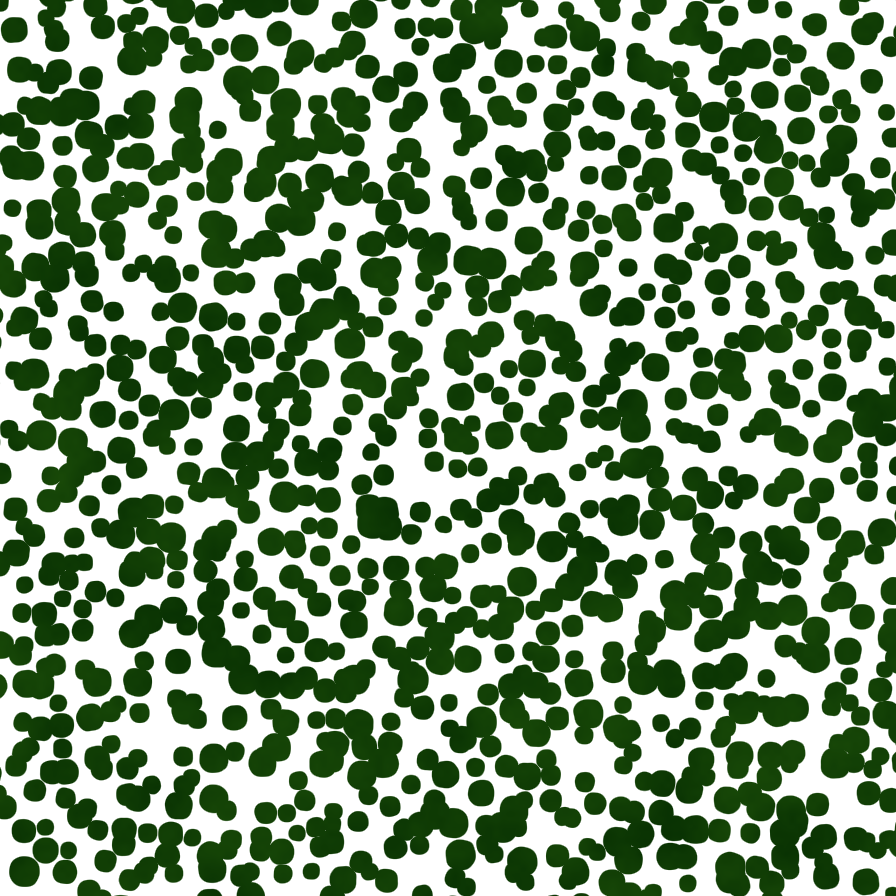
Write a WebGL 2 fragment shader that draws this pattern.

```glsl
#version 300 es
precision highp float;
// Dark green, slightly squarish dots scattered over white.
// Each cell of a jittered grid holds one dot of random size; the nearest
// dot edge gives the mask, and layered value noise mottles the green.

uniform vec2 u_resolution;
out vec4 fragColor;

const float CELLS = 33.0;         // dots along one side of the canvas
const float MIN_RADIUS = 0.31;    // radii in cell widths
const float MAX_RADIUS = 0.57;
const float SQUARENESS = 2.3;     // 2 is a circle, higher is squarer
const float WOBBLE = 0.045;       // unevenness of the outlines
const vec3 PAPER = vec3(1.0);
const vec3 DEEP_GREEN = vec3(0.020, 0.175, 0.005);
const vec3 LEAF_GREEN = vec3(0.095, 0.285, 0.030);

// Three random values in 0..1 for an integer lattice point.
vec3 hash3(vec2 cell, uint seed) {
    uvec3 v = uvec3(ivec3(ivec2(cell), int(seed)));
    v = v * 1664525u + 1013904223u;
    v += v.yzx * v.zxy;
    v ^= v >> 16u;
    v += v.yzx * v.zxy;
    return vec3(v >> 8u) / 16777216.0;
}

float valueNoise(vec2 p, uint seed) {
    vec2 cell = floor(p);
    vec2 f = fract(p);
    f = f * f * (3.0 - 2.0 * f);
    float low = mix(hash3(cell, seed).x, hash3(cell + vec2(1, 0), seed).x, f.x);
    float high = mix(hash3(cell + vec2(0, 1), seed).x, hash3(cell + vec2(1, 1), seed).x, f.x);
    return mix(low, high, f.y);
}

// Approximate signed distance to a superellipse.
float squircle(vec2 p, float radius, float power) {
    vec2 q = pow(abs(p) + 1e-5, vec2(power));
    return pow(q.x + q.y, 1.0 / power) - radius;
}

// Distance to the closest dot edge, in cell widths.
float scatteredDots(vec2 p, uint seed) {
    vec2 home = floor(p);
    float nearest = 10.0;
    for (int y = -1; y <= 1; y++) {
        for (int x = -1; x <= 1; x++) {
            vec2 cell = home + vec2(x, y);
            vec3 rnd = hash3(cell, seed);
            float radius = mix(MIN_RADIUS, MAX_RADIUS, pow(rnd.z, 1.25));
            nearest = min(nearest, squircle(p - cell - rnd.xy, radius, SQUARENESS));
        }
    }
    return nearest;
}

// Soft cloudy variation with a finer grain on top.
float mottle(vec2 p, uint seed) {
    float broad = valueNoise(p * 16.0, seed);
    float medium = valueNoise(p * 43.0, seed + 1u);
    float fine = valueNoise(p * 130.0, seed + 2u);
    return 0.07 + broad * 0.65 + medium * 0.22 + fine * 0.13;
}

void main() {
    float side = min(u_resolution.x, u_resolution.y);
    vec2 uv = gl_FragCoord.xy / side;
    vec2 grid = uv * CELLS;

    // Dot mask with a slightly uneven, antialiased edge
    float edge = scatteredDots(grid, 7u);
    edge += (valueNoise(grid * 3.5, 19u) - 0.5) * WOBBLE;
    float halfPixel = 0.6 * CELLS / side;
    float ink = 1.0 - clamp(0.5 + 0.5 * edge / halfPixel, 0.0, 1.0);

    // Mottled green over the paper
    vec3 green = mix(DEEP_GREEN, LEAF_GREEN, mottle(uv, 31u));
    fragColor = vec4(mix(PAPER, green, ink), 1.0);
}
```
